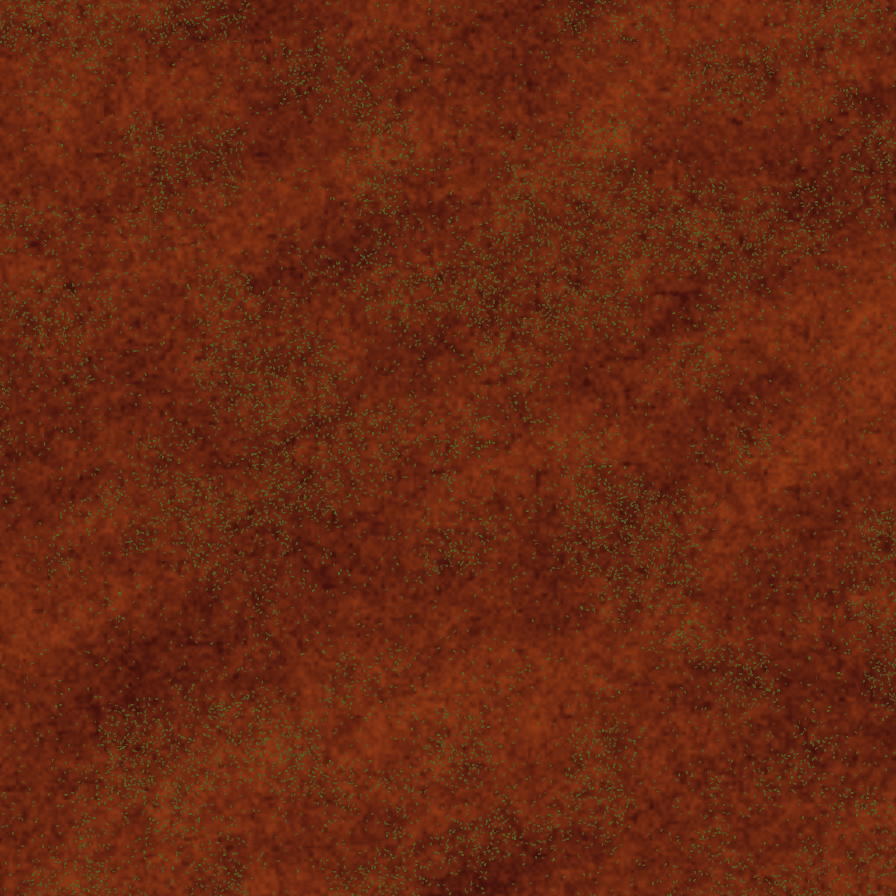
Reproduce this texture procedurally as a Shadertoy shader.

```glsl
#define STREAK_ANGLE 0.48
#define STREAK_FREQ vec2(4.2, 13.0)
#define STREAK_GAIN 0.68
#define MOTTLE_GAIN 0.50
#define GRAIN_FREQ 150.0
#define GRAIN_GAIN 0.66
#define SPECK_FREQ 256.0
#define SPECK_SHARE 0.27
#define DARK_RUST vec3(0.265, 0.070, 0.045)
#define LIGHT_RUST vec3(0.565, 0.222, 0.080)
#define OLIVE vec3(0.34, 0.32, 0.14)
#define MOSS vec3(0.29, 0.43, 0.14)

// Integer hash of a lattice cell, 0 to 1
float hash(vec2 cell, uint seed) {
    uvec2 q = uvec2(ivec2(cell)) * uvec2(1597334677u, 3812015801u);
    uint n = (q.x ^ q.y ^ (seed * 747796405u)) * 1597334677u;
    n = (n ^ (n >> 15)) * 2246822519u;
    n ^= n >> 13;
    return float(n >> 8) / 16777216.0;
}

float valueNoise(vec2 p, uint seed) {
    vec2 cell = floor(p);
    vec2 f = fract(p);
    f = f * f * (3.0 - 2.0 * f);
    float low = mix(hash(cell, seed), hash(cell + vec2(1, 0), seed), f.x);
    float high = mix(hash(cell + vec2(0, 1), seed), hash(cell + vec2(1, 1), seed), f.x);
    return mix(low, high, f.y);
}

float fbm(vec2 p, uint seed) {
    float sum = 0.0;
    float gain = 0.53;
    for (uint i = 0u; i < 4u; i++) {
        sum += gain * valueNoise(p, seed + i);
        p = mat2(1.6, 1.2, -1.2, 1.6) * p + 7.3;
        gain *= 0.5;
    }
    return sum;
}

vec2 rotate(vec2 p, float angle) {
    float c = cos(angle);
    float s = sin(angle);
    return vec2(c * p.x + s * p.y, c * p.y - s * p.x);
}

// Tone of the rust ground: long slanted streaks, soft mottling, fine grain
float rustTone(vec2 uv) {
    vec2 along = rotate(uv, STREAK_ANGLE);
    along.y += 0.04 * (fbm(uv * 6.0, 11u) - 0.5);
    float streak = fbm(along * STREAK_FREQ, 21u) - 0.5;
    float mottle = fbm(rotate(uv, 0.9) * 48.0, 31u) - 0.5;
    float grain = 0.55 * valueNoise(uv * GRAIN_FREQ, 41u)
                + 0.45 * valueNoise(uv * GRAIN_FREQ * 1.7, 42u) - 0.5;
    float pit = smoothstep(0.78, 0.97, valueNoise(uv * 110.0, 51u));
    return 0.53 + STREAK_GAIN * streak + MOTTLE_GAIN * mottle
         + GRAIN_GAIN * grain - 0.25 * pit;
}

// Tiny scattered dashes in loose clusters; x = cover, y = tint
vec2 speck(vec2 uv, float pixel) {
    vec2 p = rotate(uv, 0.7) * SPECK_FREQ;
    float cluster = smoothstep(0.33, 0.68, fbm(uv * 12.0, 61u));
    float chance = SPECK_SHARE * (0.20 + 1.6 * cluster * cluster);
    float edge = max(0.5 * pixel * SPECK_FREQ, 0.05);
    vec2 best = vec2(0.0);
    for (int j = -1; j <= 1; j++) {
        for (int i = -1; i <= 1; i++) {
            vec2 cell = floor(p) + vec2(i, j);
            if (hash(cell, 71u) > chance) continue;
            vec2 center = cell + vec2(hash(cell, 72u), hash(cell, 73u));
            vec2 d = rotate(p - center, 6.2832 * hash(cell, 74u));
            d.x -= clamp(d.x, -0.22, 0.22);
            float cover = 1.0 - smoothstep(0.25 - 0.5 * edge, 0.25 + 0.5 * edge, length(d));
            cover *= mix(0.55, 1.0, hash(cell, 75u));
            if (cover > best.x) best = vec2(cover, hash(cell, 76u));
        }
    }
    return best;
}

void mainImage(out vec4 fragColor, in vec2 fragCoord) {
    float pixel = 1.0 / iResolution.y;
    vec2 uv = fragCoord * pixel;
    vec3 color = mix(DARK_RUST, LIGHT_RUST, clamp(rustTone(uv), 0.0, 1.0));
    vec2 fleck = speck(uv, pixel);
    color = mix(color, mix(OLIVE, MOSS, fleck.y * fleck.y), fleck.x);
    fragColor = vec4(color, 1.0);
}
```
